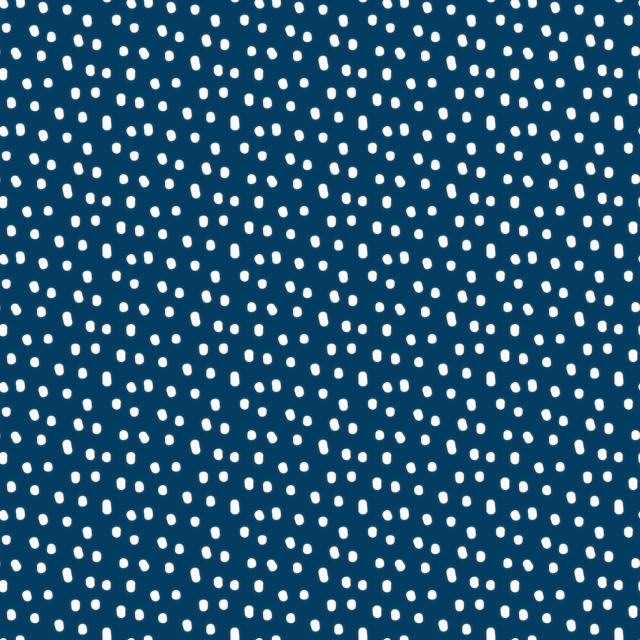
A Shadertoy shader for this pattern:

```glsl
// Small white hand-cut dashes scattered on deep navy, in a seamless repeat.

const int DASHES = 28;   // dashes per repeat
const float REPEATS = 5.0;

vec3 hash3(float n) {
    vec3 q = fract((n + 1.0) * vec3(0.1031, 0.1130, 0.0973));
    q += dot(q, q.yzx + 33.33);
    return fract((q.xxy + q.yzz) * q.zyx);
}

// Distance to a slightly flattened upright capsule centred on the origin.
float dashDistance(vec2 p, float halfLength, float phase) {
    float wobble = 0.001 * sin(3.0 * atan(p.y, p.x) + phase);
    vec2 q = abs(p) - vec2(0.0025, 0.0025 + halfLength);
    return length(max(q, 0.0)) + min(max(q.x, q.y), 0.0) - 0.0315 - wobble;
}

// Nearest dash on a jittered lattice that wraps around the unit square.
float nearestDash(vec2 p) {
    float nearest = 1.0;
    for (int i = 0; i < DASHES; i++) {
        float n = float(i);
        vec3 h = hash3(n);
        vec2 centre = vec2(5.0 * n, -n) / float(DASHES) + 0.064 * (h.xy - 0.5);
        vec2 d = p - centre;
        d -= round(d);

        // Most are alike in length, two or so are clearly longer.
        float size = fract(n * 0.618 + 0.3);
        float isLong = step(0.93, size);
        float halfLength = 0.003 + 0.013 * size + 0.008 * isLong;

        // Mostly upright, some tops leaning to the left; long ones lean less.
        float lean = 0.5 * h.z * h.z * (1.0 - 0.6 * isLong);
        float c = cos(lean), s = sin(lean);
        d = vec2(c * d.x + s * d.y, c * d.y - s * d.x);
        nearest = min(nearest, dashDistance(d, halfLength, 40.0 * h.x));
    }
    return nearest;
}

void mainImage(out vec4 fragColor, in vec2 fragCoord) {
    vec2 uv = fragCoord / iResolution.xy;
    float d = nearestDash(uv * REPEATS);

    vec3 navy = vec3(0.01, 0.24, 0.38);
    vec3 rim = vec3(0.055, 0.268, 0.382);
    vec3 white = vec3(0.985);

    // Faint rim around each dash, then the soft-edged dash itself.
    float soft = max(0.007, 0.72 * REPEATS / iResolution.y);
    vec3 colour = mix(rim, navy, smoothstep(0.014, 0.021, d));
    colour = mix(white, colour, smoothstep(-soft, soft, d));
    fragColor = vec4(colour, 1.0);
}
```
